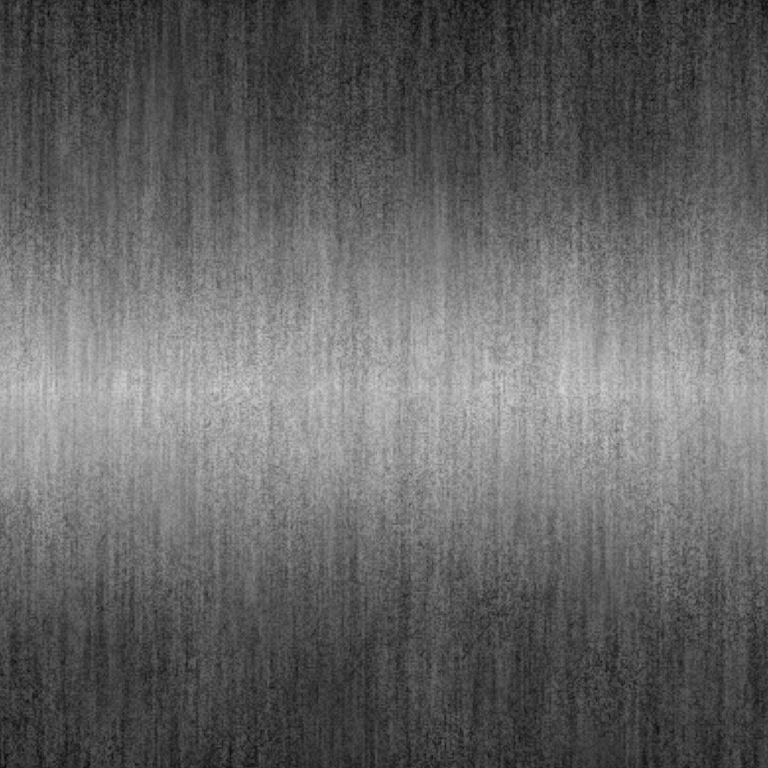
Write a Shadertoy shader that draws this texture.

```glsl
// Brushed grey metal lit by a soft horizontal band across the middle.
// A Gaussian sheen with a narrow crest is layered with cloudy wear,
// stretched noise for the vertical brushing, fine grain and thin scratches.

float hash(vec2 cell, uint seed) {
    uvec2 q = uvec2(ivec2(cell) + 4096);
    uint n = q.x * 1597334677u ^ q.y * 3812015801u ^ seed * 2654435769u;
    n = (n ^ (n >> 16)) * 2246822519u;
    n = (n ^ (n >> 13)) * 3266489917u;
    return float((n ^ (n >> 16)) >> 8) / 16777216.0;
}

// Smooth value noise, centred on zero.
float noise(vec2 p, uint seed) {
    vec2 i = floor(p), f = fract(p);
    f = f * f * (3.0 - 2.0 * f);
    float low = mix(hash(i, seed), hash(i + vec2(1, 0), seed), f.x);
    float high = mix(hash(i + vec2(0, 1), seed), hash(i + vec2(1, 1), seed), f.x);
    return mix(low, high, f.y) - 0.5;
}

float clouds(vec2 p, uint seed) {
    float sum = 0.0, weight = 0.5;
    for (uint i = 0u; i < 4u; i++) {
        sum += weight * noise(p, seed + i);
        p = mat2(1.6, 1.2, -1.2, 1.6) * p;
        weight *= 0.55;
    }
    return sum;
}

float blob(vec2 p, vec2 centre, vec2 radius) {
    vec2 d = (p - centre) / radius;
    return exp(-dot(d, d));
}

float segmentDistance(vec2 p, vec2 a, vec2 b) {
    vec2 along = b - a;
    float t = clamp(dot(p - a, along) / dot(along, along), 0.0, 1.0);
    return length(p - a - along * t);
}

// Bright band: wide falloff plus a thin crest, darker at the outer rims.
float sheen(float y, float centre) {
    float d = abs(y - centre);
    float wide = 0.41 * exp(-d * d / 0.058);
    float crest = 0.045 * exp(-d / 0.025);
    float rim = 0.04 * exp(-min(y, 1.0 - y) / 0.025);
    return 0.225 + wide + crest - rim;
}

// Vertical streaks at several widths and lengths.
float brushing(vec2 p) {
    return 0.045 * noise(p * vec2(45.0, 2.5), 11u)
         + 0.065 * noise(p * vec2(130.0, 7.0), 12u)
         + 0.085 * noise(p * vec2(300.0, 22.0), 13u);
}

float grain(vec2 p) {
    float fine = 0.13 * noise(p * 390.0, 21u);
    float coarse = 0.06 * noise(p * vec2(210.0, 150.0), 22u);
    float pits = smoothstep(0.24, 0.48, noise(p * vec2(300.0, 230.0), 23u));
    return fine + coarse - 0.07 * pits;
}

// Diagonal scratches, broken up along their length.
float scratches(vec2 p) {
    vec4 ends[6] = vec4[6](
        vec4(0.56, 0.86, 0.685, 0.96), vec4(0.716, 0.863, 0.768, 0.909),
        vec4(0.60, 0.14, 0.664, 0.22), vec4(0.664, 0.08, 0.729, 0.128),
        vec4(0.872, 0.42, 0.924, 0.466), vec4(0.365, 0.155, 0.40, 0.19));
    float mark = 0.0;
    for (int i = 0; i < 6; i++) {
        float d = segmentDistance(p, ends[i].xy, ends[i].zw);
        mark = max(mark, 1.0 - smoothstep(0.0004, 0.0022, d));
    }
    return mark * (0.65 + 0.7 * noise(p * 75.0, 31u));
}

void mainImage(out vec4 fragColor, in vec2 fragCoord) {
    vec2 uv = fragCoord / iResolution.xy;

    // Broad light and worn patches
    float tone = sheen(uv.y, 0.492);
    tone += 0.07 * clouds(uv * vec2(7.0, 8.0), 1u);
    tone -= 0.035 * blob(uv, vec2(0.62, 0.85), vec2(0.28, 0.12));
    tone -= 0.025 * blob(uv, vec2(0.68, 0.16), vec2(0.20, 0.10));
    tone += 0.025 * blob(uv, vec2(0.15, 0.78), vec2(0.20, 0.15));
    tone += 0.025 * blob(uv, vec2(0.08, 0.42), vec2(0.16, 0.09));

    // Surface detail, rougher in cloudy patches
    float roughness = clamp(1.0 + 1.4 * clouds(uv * 9.0, 41u), 0.5, 1.5);
    tone += brushing(uv) + roughness * grain(uv);
    tone -= 0.07 * scratches(uv);

    fragColor = vec4(vec3(clamp(tone, 0.0, 1.0)), 1.0);
}
```
